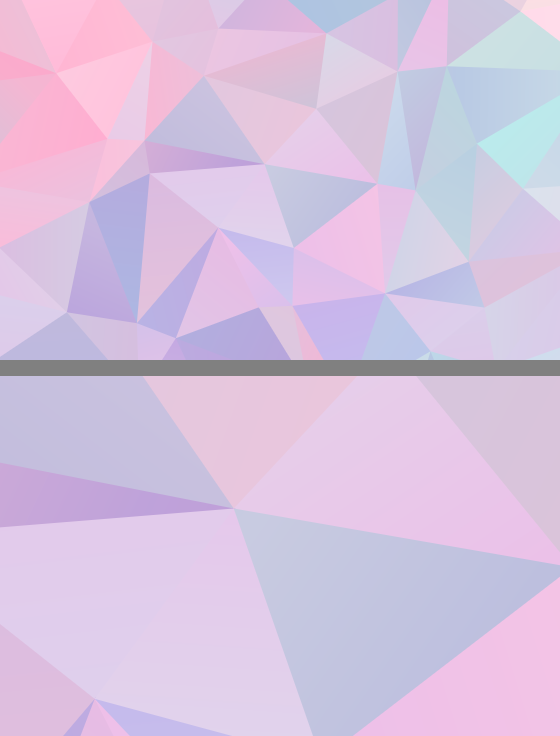
Top: the whole. Bottom: its middle third, enlarged.
Reproduce this background procedurally as a Shadertoy shader.

```glsl
// Pastel low-poly mesh: irregular triangles, each with a soft colour gradient.
#define CELL 0.222      // mean vertex spacing, in canvas heights
#define JITTER 0.45     // vertex displacement, in cells (below 0.5)
#define TILT 0.42       // rotation of the underlying lattice
#define BLEND 0.48      // share of the second colour at a gradient's far end
#define REACH 0.26      // length of a gradient, in canvas heights
#define SHADE 0.035     // brightness variation between facets
#define TINT 0.045      // hue variation between facets
#define SEED 3.0

const int COLOURS = 6;
const vec3 PALETTE[COLOURS] = vec3[](
    vec3(0.87, 0.77, 0.90),   // lavender
    vec3(0.87, 0.82, 0.89),   // pale grey
    vec3(0.97, 0.74, 0.85),   // pink
    vec3(0.73, 0.78, 0.89),   // steel blue
    vec3(0.74, 0.70, 0.90),   // periwinkle
    vec3(0.76, 0.88, 0.91));  // aqua

// Where each colour gathers: centre x, y, strength, falloff
const vec4 HOME[COLOURS] = vec4[](
    vec4(0.45, 0.50, 0.25, 2.0),
    vec4(0.74, 0.66, 0.32, 10.0),
    vec4(0.06, 0.73, 5.00, 21.0),
    vec4(0.82, 0.52, 0.28, 9.0),
    vec4(0.40, 0.10, 1.00, 16.0),
    vec4(0.98, 0.58, 0.80, 26.0));
const float SCATTER[COLOURS] = float[](0.14, 0.07, 0.04, 0.06, 0.01, 0.015);

float hash(vec2 p) {
    return fract(sin(dot(p + SEED, vec2(127.1, 311.7))) * 43758.5453);
}

float cross2(vec2 a, vec2 b) { return a.x * b.y - a.y * b.x; }

mat2 lattice() {
    float c = cos(TILT), s = sin(TILT);
    return mat2(c, s, -s, c);
}

vec2 vertex(vec2 id) {
    vec2 offset = vec2(hash(id), hash(id + 57.3)) * 2.0 - 1.0;
    return lattice() * (id + JITTER * offset) * CELL;
}

// Random palette colour, weighted by the distance to each colour's home
vec3 pickColour(vec2 uv, float random) {
    float weight[COLOURS];
    float total = 0.0;
    for (int i = 0; i < COLOURS; i++) {
        vec2 d = uv - HOME[i].xy;
        weight[i] = SCATTER[i] + HOME[i].z * exp(-HOME[i].w * dot(d, d));
        total += weight[i];
    }
    float target = random * total;
    for (int i = 0; i < COLOURS; i++) {
        target -= weight[i];
        if (target <= 0.0) return PALETTE[i];
    }
    return PALETTE[0];
}

vec3 facetColour(vec2 p, vec2 centre, vec2 id) {
    vec2 uv = centre * vec2(iResolution.y / iResolution.x, 1.0);
    vec3 near = pickColour(uv, hash(id + 11.7));
    vec3 far = pickColour(uv, hash(id + 23.1));
    float angle = 6.2832 * hash(id + 31.9);
    float t = dot(p - centre, vec2(cos(angle), sin(angle))) / REACH + 0.5;
    vec3 colour = mix(near, far, BLEND * clamp(t, 0.0, 1.0));

    // Warm upper corners: rose on the left, peach on the right
    vec2 left = uv - vec2(0.14, 0.92), right = uv - vec2(1.0, 1.0);
    colour = mix(colour, vec3(1.0, 0.72, 0.81), 0.6 * exp(-16.0 * dot(left, left)));
    colour = mix(colour, vec3(1.0, 0.88, 0.89), 0.8 * exp(-45.0 * dot(right, right)));

    float shade = SHADE * (2.0 * hash(id + 41.3) - 1.0);
    float tint = TINT * (2.0 * hash(id + 53.7) - 1.0);
    return colour + shade + tint * vec3(0.8, -0.6, -0.1) + 0.05 * (t - 0.5) * vec3(-0.4, 0.6, 0.2);
}

// Signed distance inside a counter-clockwise edge
float edge(vec2 p, vec2 a, vec2 b) { return cross2(normalize(b - a), p - a); }

// Adds one antialiased triangle to the weighted sum
void addFacet(inout vec4 sum, vec2 p, vec2 a, vec2 b, vec2 c, vec2 id) {
    float inside = min(edge(p, a, b), min(edge(p, b, c), edge(p, c, a)));
    float cover = clamp(inside * iResolution.y + 0.5, 0.0, 1.0);
    if (cover > 0.0) sum += cover * vec4(facetColour(p, (a + b + c) / 3.0, id), 1.0);
}

void mainImage(out vec4 fragColor, in vec2 fragCoord) {
    vec2 p = fragCoord / iResolution.y;
    vec2 cell = floor(p * lattice() / CELL);
    vec4 sum = vec4(0.0);
    for (int j = -1; j <= 1; j++)
    for (int i = -1; i <= 1; i++) {
        vec2 id = cell + vec2(i, j);
        vec2 a = vertex(id), b = vertex(id + vec2(1, 0));
        vec2 c = vertex(id + vec2(1, 1)), d = vertex(id + vec2(0, 1));
        // Split along the diagonal whose smaller triangle is larger
        float splitAC = min(cross2(b - a, c - a), cross2(c - a, d - a));
        float splitBD = min(cross2(b - a, d - a), cross2(c - b, d - b));
        if (splitAC > splitBD) {
            addFacet(sum, p, a, b, c, id);
            addFacet(sum, p, a, c, d, id + 0.37);
        } else {
            addFacet(sum, p, a, b, d, id);
            addFacet(sum, p, b, c, d, id + 0.37);
        }
    }
    fragColor = vec4(clamp(sum.rgb / max(sum.a, 0.001), 0.0, 1.0), 1.0);
}
```
